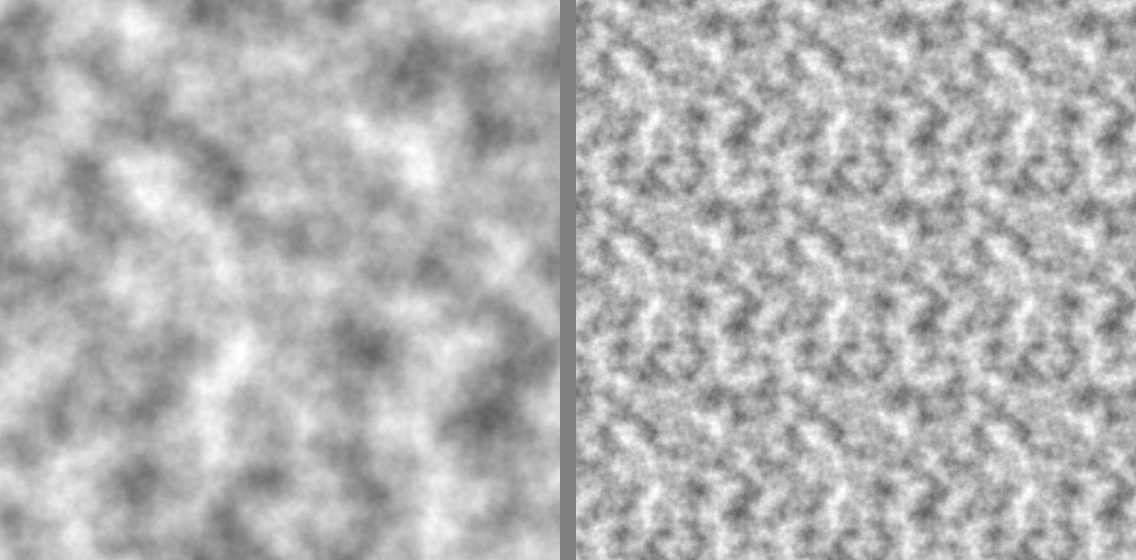
Left, the tile; right, the same tile 3 across and 3 down.
Reproduce this texture procedurally as a WebGL 1 fragment shader.

```glsl
precision highp float;
// Soft grey cloud texture that tiles on all four sides.
// Octaves of wrapping gradient noise are summed, each with a whole number of
// cells across the canvas, over a faint, broader drift of light and dark.

uniform vec2 u_resolution;

const float BASE_CELLS = 8.0;     // cells across the canvas in the main octave
const int   OCTAVES = 5;
const float GAIN = 0.5;           // amplitude ratio between octaves
const float DRIFT_CELLS = 4.0;    // cells of the broad variation
const float DRIFT_AMOUNT = 0.35;
const float MEAN_GREY = 0.705;
const float CONTRAST = 0.375;
const vec2  OCTAVE_SHIFT = vec2(0.37, 0.61); // keeps the lattices apart

// Two hashed values in 0..1, without sine.
vec2 hash2(vec3 p) {
  p = fract(p * vec3(0.1031, 0.1030, 0.0973));
  p += dot(p, p.yzx + 33.33);
  return fract((p.xx + p.yz) * p.zy);
}

// Contribution of one lattice corner: its unit gradient along the offset.
float cornerRamp(vec2 cell, vec2 offset, float period, float seed) {
  vec2 h = hash2(vec3(mod(cell, period) + 1.0, seed));
  vec2 gradient = normalize(h * 2.0 - 1.0 + 0.0001);
  return dot(gradient, offset);
}

// Gradient noise repeating every `period` cells.
float tiledNoise(vec2 p, float period, float seed) {
  vec2 cell = floor(p);
  vec2 f = p - cell;
  vec2 blend = f * f * f * (f * (f * 6.0 - 15.0) + 10.0);
  vec2 right = vec2(1.0, 0.0);
  vec2 up = vec2(0.0, 1.0);
  float bottom = mix(cornerRamp(cell, f, period, seed),
                     cornerRamp(cell + right, f - right, period, seed), blend.x);
  float top = mix(cornerRamp(cell + up, f - up, period, seed),
                  cornerRamp(cell + 1.0, f - 1.0, period, seed), blend.x);
  return mix(bottom, top, blend.y);
}

// Sum of octaves, each twice as fine as the last.
float tiledClouds(vec2 uv) {
  float sum = 0.0;
  float amplitude = 1.0;
  float cells = BASE_CELLS;
  for (int i = 0; i < OCTAVES; i++) {
    float octave = float(i) + 1.0;
    sum += amplitude * tiledNoise(uv * cells + OCTAVE_SHIFT * octave,
                                  cells, octave * 17.0);
    amplitude *= GAIN;
    cells *= 2.0;
  }
  return sum;
}

void main() {
  vec2 uv = gl_FragCoord.xy / u_resolution;
  float drift = DRIFT_AMOUNT * tiledNoise(uv * DRIFT_CELLS, DRIFT_CELLS, 5.0);
  float grey = MEAN_GREY + CONTRAST * (tiledClouds(uv) + drift);
  gl_FragColor = vec4(vec3(clamp(grey, 0.0, 1.0)), 1.0);
}
```
